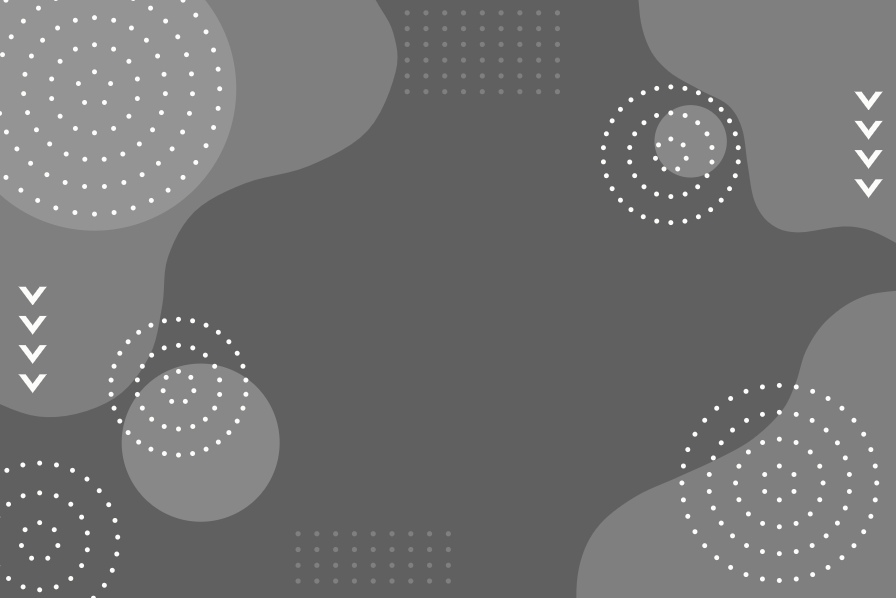
Write a Shadertoy shader that draws this background.

```glsl
const vec2 CANVAS = vec2(768.0, 512.0);
const float TAU = 6.2831853;
const int KNOTS = 16;
const int STEPS = 6;

const vec3 BACKDROP = vec3(0.376);
const vec3 BLOB_GREY = vec3(0.497);
const vec3 DISC_GREY = vec3(0.535);
const vec3 LIGHT_GREY = vec3(0.58);
const vec3 WHITE = vec3(0.99, 0.99, 0.98);

// Outline knots, joined by a smooth closed curve
const vec2 LEFT_BLOB[KNOTS] = vec2[KNOTS](
    vec2(300, 552), vec2(322, 512), vec2(337, 484), vec2(339, 450),
    vec2(315, 400), vec2(265, 370), vec2(210, 355), vec2(167, 331),
    vec2(144, 292), vec2(139, 250), vec2(128, 207), vec2(98, 171),
    vec2(48, 155), vec2(0, 166), vec2(-80, 212), vec2(-80, 592));
const vec2 UPPER_BLOB[KNOTS] = vec2[KNOTS](
    vec2(552, 542), vec2(548, 504), vec2(556, 472), vec2(573, 451),
    vec2(600, 435), vec2(624, 422), vec2(636, 402), vec2(641, 370),
    vec2(647, 339), vec2(661, 320), vec2(684, 313), vec2(730, 318),
    vec2(768, 304), vec2(830, 262), vec2(850, 592), vec2(600, 592));
const vec2 LOWER_BLOB[KNOTS] = vec2[KNOTS](
    vec2(768, 263), vec2(735, 256), vec2(708, 237), vec2(691, 212),
    vec2(682, 184), vec2(670, 160), vec2(645, 136), vec2(615, 119),
    vec2(580, 103), vec2(545, 87), vec2(515, 64), vec2(499, 36),
    vec2(494, 0), vec2(500, -48), vec2(850, -88), vec2(850, 267));

vec2 spline(vec2 a, vec2 b, vec2 c, vec2 d, float t) {
    return b + 0.5 * t * (c - a + t * (2.0 * a - 5.0 * b + 4.0 * c - d
             + t * (3.0 * (b - c) + d - a)));
}

// Signed distance to a closed spline, negative inside
float blobDistance(vec2 p, vec2 knots[KNOTS]) {
    float nearest = 1e9, side = 1.0;
    vec2 start = knots[0];
    for (int i = 0; i < KNOTS; i++) {
        vec2 before = knots[(i + KNOTS - 1) % KNOTS];
        vec2 from = knots[i];
        vec2 to = knots[(i + 1) % KNOTS];
        vec2 after = knots[(i + 2) % KNOTS];
        for (int j = 1; j <= STEPS; j++) {
            vec2 end = spline(before, from, to, after, float(j) / float(STEPS));
            vec2 edge = end - start, w = p - start;
            vec2 gap = w - edge * clamp(dot(w, edge) / dot(edge, edge), 0.0, 1.0);
            nearest = min(nearest, dot(gap, gap));
            bool crosses = (start.y > p.y) != (end.y > p.y);
            if (crosses && p.x < start.x + edge.x * (p.y - start.y) / edge.y) side = -side;
            start = end;
        }
    }
    return side * sqrt(nearest);
}

float discDistance(vec2 p, vec2 center, float radius) {
    return length(p - center) - radius;
}

// Concentric rings of evenly spaced dots
float ringDots(vec2 p, vec2 center, int rings, float inner, float gap, float spacing) {
    vec2 q = p - center;
    float angle = atan(q.x, q.y), nearest = 1e9;
    for (int i = 0; i < rings; i++) {
        float radius = inner + gap * float(i);
        float sector = TAU / floor(TAU * radius / spacing + 0.5);
        float a = sector * floor(angle / sector + 0.5);
        nearest = min(nearest, length(q - radius * vec2(sin(a), cos(a))));
    }
    return nearest - 2.1;
}

// Rectangular lattice of dots, starting from its lower left dot
float gridDots(vec2 p, vec2 corner, vec2 count, vec2 pitch) {
    vec2 cell = clamp(floor((p - corner) / pitch + 0.5), vec2(0.0), count - 1.0);
    return length(p - corner - cell * pitch) - 2.2;
}

// Column of four downward chevrons, starting from the lowest tip
float chevrons(vec2 p, vec2 tip) {
    vec2 q = p - tip;
    q.y -= 25.0 * clamp(floor(q.y / 25.0), 0.0, 3.0);
    float rise = q.y - 1.33 * abs(q.x);
    return max(abs(rise - 4.0) - 4.0, (q.y - 16.0) * 1.66) / 1.66;
}

vec3 paint(vec3 base, vec3 ink, float dist, float pixel) {
    return mix(base, ink, clamp(0.5 - dist / pixel, 0.0, 1.0));
}

void mainImage(out vec4 fragColor, in vec2 fragCoord) {
    vec2 p = fragCoord / iResolution.xy * CANVAS;
    float pixel = CANVAS.y / iResolution.y;

    // Flowing blobs
    float blobs = min(blobDistance(p, LEFT_BLOB),
                  min(blobDistance(p, UPPER_BLOB), blobDistance(p, LOWER_BLOB)));
    vec3 color = paint(BACKDROP, BLOB_GREY, blobs, pixel);

    // Plain discs
    color = paint(color, LIGHT_GREY, discDistance(p, vec2(81, 436), 121.5), pixel);
    float discs = min(discDistance(p, vec2(172, 133), 67.7),
                      discDistance(p, vec2(592, 391), 31.0));
    color = paint(color, DISC_GREY, discs, pixel);

    // Muted dot lattices
    vec2 pitch = vec2(16.1, 13.5);
    float lattices = min(gridDots(p, vec2(349, 433.5), vec2(9, 6), pitch),
                         gridDots(p, vec2(255.5, 14.5), vec2(9, 4), pitch));
    color = paint(color, BLOB_GREY, lattices, pixel);

    // White dot rings and chevrons
    float marks = ringDots(p, vec2(81, 436), 5, 14.5, 23.2, 17.0);
    marks = min(marks, ringDots(p, vec2(668, 98.5), 4, 14.5, 23.0, 14.7));
    marks = min(marks, ringDots(p, vec2(153, 180.5), 3, 13.5, 22.3, 12.2));
    marks = min(marks, ringDots(p, vec2(575, 379.5), 3, 13.5, 22.3, 12.2));
    marks = min(marks, ringDots(p, vec2(34, 48.5), 3, 16.0, 25.5, 14.3));
    marks = min(marks, min(chevrons(p, vec2(28, 175.5)), chevrons(p, vec2(744.5, 342.5))));
    fragColor = vec4(paint(color, WHITE, marks, pixel), 1.0);
}
```
